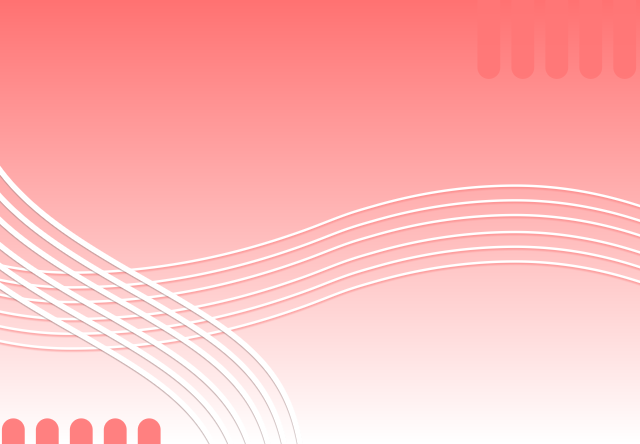
Write a Shadertoy shader that draws this background.

```glsl
// Coral to white gradient with two crossing bundles of white waves and rounded bars.

#define TOP_COLOR vec3(1.0, 0.445, 0.445)
#define BOTTOM_COLOR vec3(1.0, 1.0, 1.0)
#define UPPER_BAR_COLOR vec3(1.0, 0.465, 0.465)
#define LOWER_BAR_COLOR vec3(1.0, 0.50, 0.50)
#define WAVE_SHADOW vec3(0.98, 0.47, 0.47)
#define RIBBON_SHADOW vec3(0.58, 0.48, 0.48)
#define WAVE_HALF_WIDTH 0.0027
#define RIBBON_HALF_WIDTH 0.0062
#define BAR_RADIUS 0.0257
#define BAR_SPACING 0.0765
#define LINE_COUNT 6
#define BAR_COUNT 5

// Coverage of a shape from its signed distance, in units of canvas height
float fill(float dist) {
    return clamp(0.5 - dist * iResolution.y, 0.0, 1.0);
}

// Blurred coverage for drop shadows
float softFill(float dist, float blur) {
    return 1.0 - smoothstep(-blur, blur, dist);
}

// Lines come in two groups of three; returns 0 for the first, 1 for the last
float lineOffset(int index) {
    return 0.615 * float(index / 3) + 0.195 * float(index % 3);
}

// Height of the gentle wave: a valley blended into a crest
float waveHeight(float x) {
    float fromValley = x - 0.159;
    float fromCrest = x - 1.161;
    float valley = 0.386 + (fromValley < 0.0 ? 0.667 : 0.344) * fromValley * fromValley;
    float crest = 0.582 - (fromCrest < 0.0 ? 0.452 : 0.585) * fromCrest * fromCrest;
    return mix(valley, crest, smoothstep(0.655, 0.843, x));
}

// Horizontal place of the falling ribbon at height y
float ribbonX(float y) {
    float h = y - 0.354;
    return 0.354 - (h > 0.0 ? 0.468 * tanh(h / 0.266) : 0.341 * tanh(h / 0.1985));
}

float waveDistance(vec2 p) {
    float slope = (waveHeight(p.x + 0.002) - waveHeight(p.x - 0.002)) / 0.004;
    return abs(p.y - waveHeight(p.x)) / length(vec2(1.0, slope)) - WAVE_HALF_WIDTH;
}

float ribbonDistance(vec2 p) {
    float slope = (ribbonX(p.y + 0.002) - ribbonX(p.y - 0.002)) / 0.004;
    return abs(p.x - ribbonX(p.y)) / length(vec2(1.0, slope)) - RIBBON_HALF_WIDTH;
}

// Row of vertical bars with a round end, extending along direction (+1 up, -1 down)
float barRow(vec2 p, vec2 firstEnd, float direction) {
    vec2 q = p - firstEnd;
    float index = clamp(round(q.x / BAR_SPACING), 0.0, float(BAR_COUNT - 1));
    q.x -= index * BAR_SPACING;
    q.y = min(q.y * direction, 0.0);
    return length(q) - BAR_RADIUS;
}

void mainImage(out vec4 fragColor, in vec2 fragCoord) {
    vec2 p = fragCoord / iResolution.y;

    // Background
    vec3 color = mix(BOTTOM_COLOR, TOP_COLOR, p.y);

    // Bars hanging from the top and rising from the bottom
    color = mix(color, UPPER_BAR_COLOR, 0.9 * fill(barRow(p, vec2(1.101, 0.848), 1.0)));
    color = mix(color, LOWER_BAR_COLOR, fill(barRow(p, vec2(0.030, 0.032), -1.0)));

    // Thin waves with a warm shadow below
    for (int i = 0; i < LINE_COUNT; i++) {
        vec2 q = p + vec2(0.0, 0.170) * lineOffset(i);
        float shadow = softFill(waveDistance(q + vec2(0.0, 0.0045)), 0.0035);
        color = mix(color, WAVE_SHADOW, 0.5 * shadow);
        color = mix(color, vec3(1.0), fill(waveDistance(q)));
    }

    // Broad ribbons with a grey shadow along the lower left edge
    for (int i = 0; i < LINE_COUNT; i++) {
        vec2 q = p + vec2(0.159, 0.114) * lineOffset(i);
        float shadow = softFill(ribbonDistance(q + vec2(0.001, 0.0025)), 0.002);
        color = mix(color, RIBBON_SHADOW, 0.5 * shadow);
        color = mix(color, vec3(1.0), fill(ribbonDistance(q)));
    }

    fragColor = vec4(color, 1.0);
}
```
